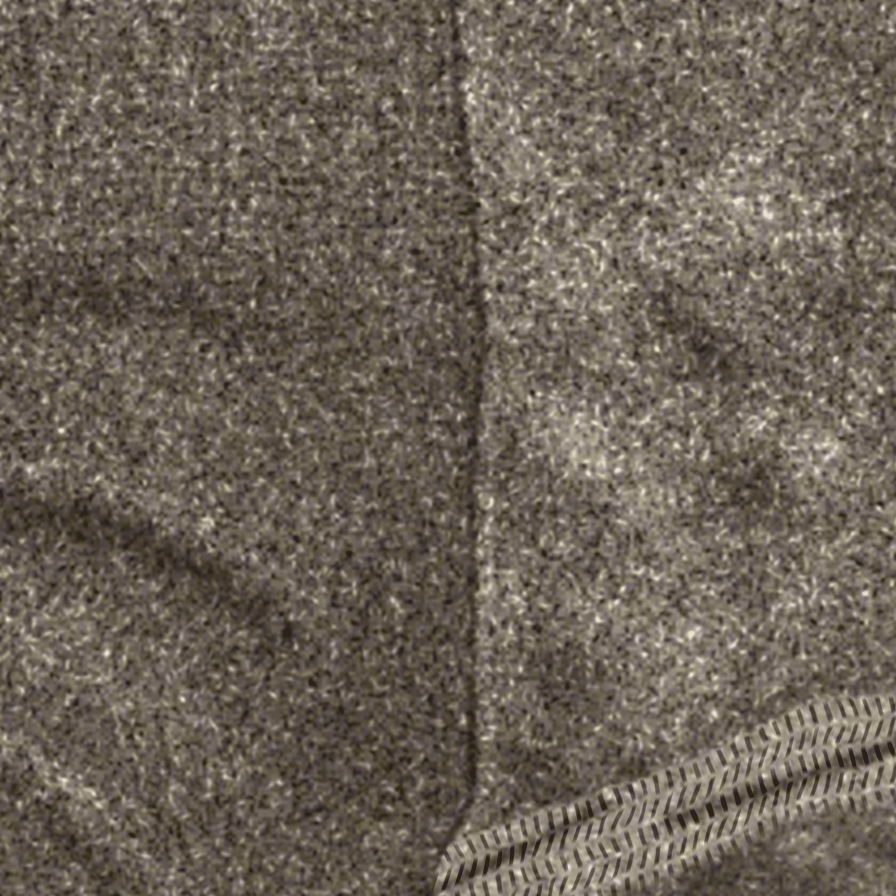
Write a Shadertoy shader that draws this texture.

```glsl
#define LEFT_TONE 0.345
#define RIGHT_TONE 0.420
#define FLECK_SCALE 118.0
#define FLECK_GAIN 0.20
#define FUZZ_SCALE 210.0
#define FUZZ_GAIN 0.20
#define STITCH_SCALE 68.0
#define TAU 6.2831853

float hash(vec2 p) {
    vec3 q = fract(vec3(p.xyx) * 0.1031);
    q += dot(q, q.yzx + 33.33);
    return fract((q.x + q.y) * q.z);
}
float noise(vec2 p) {
    vec2 i = floor(p), f = fract(p);
    f = f * f * (3.0 - 2.0 * f);
    return mix(mix(hash(i), hash(i + vec2(1, 0)), f.x),
               mix(hash(i + vec2(0, 1)), hash(i + vec2(1, 1)), f.x), f.y);
}
// Layered noise centred on zero
float clouds(vec2 p) {
    float sum = -0.47, gain = 0.5;
    for (int i = 0; i < 4; i++, gain *= 0.5) {
        sum += gain * noise(p);
        p = mat2(1.6, 1.2, -1.2, 1.6) * p + 7.3;
    }
    return sum;
}
float bump(float x, float centre, float width) {
    float d = (x - centre) / width;
    return exp(-d * d);
}
// Soft spot, stretched along the falling diagonal
float spot(vec2 p, vec3 s, float stretch) {
    vec2 d = mat2(0.8, 0.6, -0.6, 0.8) * (p - s.xy) / s.z;
    d.x /= stretch;
    return exp(-dot(d, d));
}
// Short fibres with random direction and brightness
float flecks(vec2 p) {
    vec2 cell = floor(p);
    float sum = 0.0;
    for (int k = 0; k < 9; k++) {
        vec2 id = cell + vec2(k % 3 - 1, k / 3 - 1);
        vec2 d = p - id - vec2(hash(id), hash(id + 17.0));
        float a = 3.6 * (hash(id + 41.0) - 0.5), h = hash(id + 73.0);
        d = mat2(cos(a), -sin(a), sin(a), cos(a)) * d;
        sum += (2.3 * h * h - 0.75) * exp(-3.2 * d.x * d.x - 10.0 * d.y * d.y);
    }
    return sum;
}
float seamX(float y) {
    return 0.531 - 0.022 * smoothstep(0.72, 1.0, y) + 0.010 * bump(y, 0.62, 0.09)
         - 0.050 * (1.0 - smoothstep(0.0, 0.13, y));
}
float hemY(float x) {
    return 0.06 + 0.335 * (x - 0.5) + 0.020 * bump(x, 0.89, 0.07);
}
// Smooth knit with long falling folds
float leftTone(vec2 p) {
    float y = p.y + 0.02 * clouds(p * 9.0);
    float fade = 1.0 - smoothstep(0.22, 0.38, p.x), low = 1.0 - smoothstep(0.10, 0.26, p.x);
    float ridge = 0.477 - 1.3 * p.x * p.x, slope = y + 0.85 * p.x;
    float tone = LEFT_TONE + 0.035 * smoothstep(0.66, 0.80, y) + 0.06 * clouds(p * 14.0);
    tone += fade * (0.09 * bump(y, ridge, 0.016) - 0.115 * bump(y, ridge - 0.052, 0.028)
          - 0.085 * bump(y, 0.675 - 0.4 * p.x * p.x, 0.034));
    tone += low * (0.10 * bump(slope, 0.186, 0.02) - 0.05 * bump(slope, 0.13, 0.026));
    tone += 0.05 * spot(p, vec3(0.13, 0.57, 0.08), 1.8) + 0.085 * spot(p, vec3(0.08, 0.27, 0.06), 2.0);
    tone += 0.05 * spot(p, vec3(0.20, 0.18, 0.02), 4.0) + 0.04 * spot(p, vec3(0.34, 0.38, 0.05), 1.0);
    tone -= 0.04 * spot(p, vec3(0.40, 0.18, 0.15), 1.0) + 0.25 * spot(p, vec3(0.32, 0.296, 0.007), 1.0);
    // Knit rows and ribs, clearest near the top
    float knit = cos(TAU * 62.0 * y) + 0.8 * cos(TAU * 46.0 * p.x);
    return tone + 0.028 * knit * smoothstep(0.45, 0.85, p.y);
}
// Crumpled cloth: pale patches (x, y, size, strength) between dark creases
float rightTone(vec2 p) {
    const vec4 pale[8] = vec4[8](vec4(0.655, 0.505, 0.042, 0.19), vec4(0.575, 0.805, 0.045, 0.09),
        vec4(0.830, 0.770, 0.080, 0.08), vec4(0.765, 0.270, 0.060, 0.09), vec4(0.925, 0.485, 0.035, 0.13),
        vec4(0.735, 0.425, 0.035, 0.12), vec4(0.650, 0.670, 0.060, 0.08), vec4(0.560, 0.340, 0.035, 0.09));
    const vec3 dim[11] = vec3[11](vec3(0.715, 0.890, 0.035), vec3(0.965, 0.920, 0.040),
        vec3(0.760, 0.650, 0.028), vec3(0.625, 0.595, 0.030), vec3(0.835, 0.455, 0.036),
        vec3(0.585, 0.480, 0.026), vec3(0.620, 0.235, 0.042), vec3(0.965, 0.780, 0.025),
        vec3(0.920, 0.670, 0.028), vec3(0.595, 0.150, 0.036), vec3(0.800, 0.600, 0.030));
    vec2 q = p + 0.03 * vec2(clouds(p * 14.0), clouds(p * 14.0 + 31.0));
    float tone = RIGHT_TONE + 0.17 * clouds(p * 19.0 + 5.0);
    for (int i = 0; i < 8; i++) tone += pale[i].w * spot(q, pale[i].xyz, 1.15);
    for (int i = 0; i < 11; i++) tone -= 0.11 * spot(q, dim[i], 1.6);
    return tone;
}
// Twin ribs of slanted stitches, split by dark grooves
float hemTone(vec2 p, float depth) {
    float row = depth * 38.0, across = fract(row) - 0.5;
    float slant = mod(floor(row), 2.0) * 2.0 - 1.0;
    float wave = cos(TAU * (p.x * STITCH_SCALE + 0.5 * slant * across) + 2.5 * noise(p * 30.0));
    float hole = smoothstep(0.1, 0.9, wave) * (1.0 - smoothstep(0.25, 0.5, abs(across)));
    float ribs = 1.0 - smoothstep(0.105, 0.135, depth);
    float tone = mix(0.35 + 0.4 * clouds(p * 20.0), 0.59 - 0.30 * hole, ribs);
    float near = bump(p.y, 0.012 + 0.50 * (p.x - 0.5), 0.009) * (1.0 - smoothstep(0.64, 0.73, p.x));
    float far = bump(p.y, 0.086 + 0.34 * (p.x - 0.76), 0.010) * smoothstep(0.70, 0.78, p.x);
    return tone - 0.28 * max(near, far);
}
void mainImage(out vec4 fragColor, in vec2 fragCoord) {
    vec2 p = fragCoord / iResolution.xy;
    // Large shapes
    float side = p.x - seamX(p.y) - 0.004 * (noise(p * 60.0) - 0.5);
    float depth = hemY(p.x) - p.y + 0.006 * (noise(p * 50.0) - 0.5);
    float hem = smoothstep(-0.004, 0.005, depth) * smoothstep(-0.003, 0.004, side);
    float right = rightTone(p) - 0.07 * bump(depth, -0.014, 0.014);
    float tone = mix(leftTone(p), right, smoothstep(-0.003, 0.004, side));
    tone = mix(tone, hemTone(p, depth), hem);
    // Seam shadow and its lit lip
    tone -= 0.10 * bump(side, -0.004, 0.006) + 0.025 * bump(side, -0.02, 0.025);
    tone += 0.05 * bump(side, 0.012, 0.008);
    // Fibre grain
    float grain = FLECK_GAIN * flecks(p * FLECK_SCALE) + FUZZ_GAIN * (noise(p * FUZZ_SCALE) - 0.5);
    tone += grain * clamp(tone / 0.37, 0.5, 1.2) * (1.0 - 0.3 * hem);
    tone = clamp(tone, 0.13, 0.88);
    // Warm grey with a faint drift between yellow and violet
    float drift = noise(p * 130.0 + 9.0) - 0.5;
    vec3 colour = tone + vec3(0.038, 0.0, -0.025 - 0.05 * tone);
    fragColor = vec4(colour + drift * vec3(0.005, 0.015, -0.055), 1.0);
}
```
